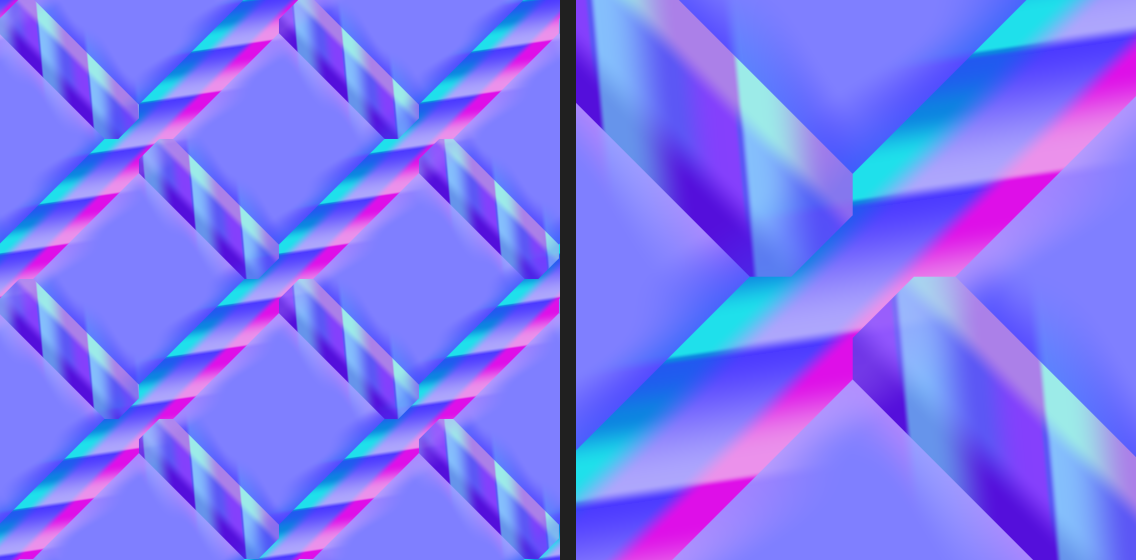
Left, the full canvas; right, a detail of the centre.
This texture map is drawn by a Shadertoy shader. Its source:

```glsl
const float SPACING = 0.5;       // rope spacing along each diagonal axis
const float HALF_WIDTH = 0.0612; // rope half width on the same axes
const float UNDER_CUT = 0.0365;  // where the lower rope dips under the upper
const float STRANDS = 11.0;      // twists across the canvas
const float TAU = 6.2831853;
const vec3 FLAT_NORMAL = vec3(0.498, 0.498, 1.0);

float hash(vec2 p) {
    return fract(sin(dot(p, vec2(12.9898, 78.233))) * 43758.5453);
}

// Smooth variation along one rope
float ropeNoise(float x, float rope) {
    float i = floor(x);
    float f = smoothstep(0.0, 1.0, x - i);
    return mix(hash(vec2(i, rope)), hash(vec2(i + 1.0, rope)), f);
}

float fold(float x) {
    return x - SPACING * floor(x / SPACING + 0.5);
}

// Slow rise over a strand, then a quick return at its groove
float strandTone(float phase) {
    float t = fract(phase);
    return smoothstep(-0.1, 0.88, t) * (1.0 - smoothstep(0.88, 1.0, t));
}

// Blend of the two flanks and the crown across a rope
vec3 acrossRope(float u, vec3 low, vec3 crown, vec3 high) {
    vec3 color = mix(low, crown, smoothstep(-0.72, -0.22, u));
    return mix(color, high, smoothstep(0.3, 0.62, u));
}

// Upper rope: cyan flank, blue crown, magenta flank
vec3 upperRope(float u, float tone) {
    vec3 teal = mix(vec3(0.13, 0.35, 0.94), vec3(0.05, 0.52, 0.88), smoothstep(0.0, 0.45, tone));
    vec3 cyan = mix(teal, vec3(0.12, 0.88, 0.92), smoothstep(0.4, 0.9, tone));
    vec3 crown = mix(vec3(0.29, 0.22, 1.0), vec3(0.68, 0.65, 0.99), tone);
    vec3 magenta = mix(vec3(0.87, 0.06, 0.91), vec3(0.92, 0.57, 0.92), smoothstep(0.25, 1.0, tone));
    return acrossRope(u, cyan, crown, magenta);
}

// Lower rope: indigo flank, violet crown, mint flank
vec3 lowerRope(float u, float tone) {
    vec3 indigo = mix(vec3(0.40, 0.58, 0.92), vec3(0.33, 0.06, 0.86), smoothstep(0.1, 0.75, tone));
    vec3 crown = mix(vec3(0.52, 0.75, 0.99), vec3(0.36, 0.34, 0.96), smoothstep(0.0, 0.65, tone));
    crown = mix(crown, vec3(0.52, 0.25, 0.99), smoothstep(0.65, 1.0, tone));
    vec3 mint = mix(vec3(0.61, 0.92, 0.91), vec3(0.67, 0.50, 0.91), smoothstep(0.1, 0.75, tone));
    return acrossRope(u, indigo, crown, mint);
}

// Soft slope beside a rope, swelling with its strands
float slope(float across, float phase, float rope) {
    float swell = 0.76 + 0.16 * sin(TAU * phase) + 0.16 * ropeNoise(phase, rope);
    float distanceOut = max(abs(across) - HALF_WIDTH, 0.0);
    return 1.0 - smoothstep(-0.012, 0.064 * swell, distanceOut);
}

float coverage(float d, float blur) {
    return 1.0 - smoothstep(-blur, blur, d);
}

void mainImage(out vec4 fragColor, in vec2 fragCoord) {
    vec2 uv = fragCoord / iResolution.xy;
    float blur = 1.0 / min(iResolution.x, iResolution.y);

    // Diagonal axes, folded around the nearest crossing
    vec2 axes = vec2(uv.x - uv.y + 0.004, uv.x + uv.y);
    vec2 rope = floor(axes / SPACING + 0.5);
    float a = fold(axes.x);
    float b = fold(axes.y);

    // Twist phases along both ropes
    float upperPhase = -STRANDS * (uv.y - 0.17 * a) + 0.03;
    float lowerPhase = STRANDS * (uv.x + 0.1 * b) + 0.17;
    float upperTone = strandTone(upperPhase);
    float lowerTone = strandTone(lowerPhase);

    // Slopes on the ground
    float upperSlope = slope(a, upperPhase, rope.x);
    float lowerSlope = slope(b, lowerPhase, rope.y + 7.0);
    vec3 upperBlue = mix(vec3(0.29, 0.23, 1.0), vec3(0.20, 0.40, 0.98), upperTone);
    vec3 upperLilac = mix(vec3(0.66, 0.52, 1.0), vec3(0.78, 0.64, 0.99), upperTone);
    vec3 lowerBlue = mix(vec3(0.33, 0.52, 0.99), vec3(0.30, 0.25, 1.0), lowerTone);
    vec3 lowerLilac = mix(vec3(0.62, 0.66, 1.0), vec3(0.73, 0.53, 0.99), lowerTone);
    vec3 upperGround = a < 0.0 ? upperBlue : upperLilac;
    vec3 lowerGround = b > 0.0 ? lowerBlue : lowerLilac;
    vec3 color = mix(FLAT_NORMAL, lowerGround, 0.85 * lowerSlope);
    color = mix(color, upperGround, 0.85 * upperSlope);

    // Upper rope, then the mitred ends of the lower rope
    float upperShape = abs(a) - HALF_WIDTH;
    float lowerShape = max(abs(b) - HALF_WIDTH, max(abs(b), UNDER_CUT) - abs(a));
    vec3 lowerColor = mix(lowerRope(b / HALF_WIDTH, lowerTone), upperGround, 0.35 * upperSlope);
    color = mix(color, upperRope(a / HALF_WIDTH, upperTone), coverage(upperShape, blur));
    color = mix(color, lowerColor, coverage(lowerShape, blur));

    fragColor = vec4(color, 1.0);
}
```
